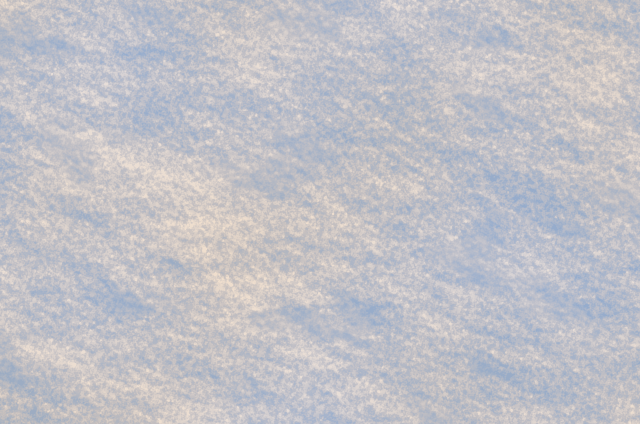
Give the GLSL for this texture, as a Shadertoy shader.

```glsl
const vec3 SHADE_COLOR = vec3(0.635, 0.692, 0.780);
const vec3 SNOW_COLOR  = vec3(0.757, 0.749, 0.769);
const vec3 LIGHT_COLOR = vec3(0.878, 0.838, 0.812);
const vec3 COOL_TINT   = vec3(-0.04, 0.0, 0.06);

const float DRIFT_ANGLE   = -0.36;  // drifts fall towards the right
const float DRIFT_STRETCH = 0.52;
const vec2  LIGHT_STEP    = vec2(0.003, 0.0075);

// Frequencies are in cells per canvas height
const float DUNE_FREQ   = 3.0;
const float PIT_FREQ    = 7.5;
const float RELIEF_FREQ = 12.0;
const float GRAIN_FREQ  = 62.0;
const float GLINT_FREQ  = 92.0;

const float BASE_TONE     = 0.505;
const float DUNE_AMOUNT   = 0.36;
const float PIT_AMOUNT    = 0.20;
const float HEIGHT_AMOUNT = 0.27;
const float RELIEF_AMOUNT = 0.85;
const float GRAIN_AMOUNT  = 0.45;
const float GLINT_AMOUNT  = 0.33;
const float GLINT_SHARE   = 0.22;

vec2 hash2(vec2 p) {
    vec3 q = fract(p.xyx * vec3(0.1031, 0.1030, 0.0973));
    q += dot(q, q.yzx + 33.33);
    return fract((q.xx + q.yz) * q.zy);
}

vec2 gradientAt(vec2 cell) {
    float angle = 6.28319 * hash2(cell).x;
    return vec2(cos(angle), sin(angle));
}

float gradientNoise(vec2 p) {
    vec2 cell = floor(p);
    vec2 f = p - cell;
    vec2 w = f * f * f * (f * (f * 6.0 - 15.0) + 10.0);
    vec2 e = vec2(1.0, 0.0);
    float low = mix(dot(gradientAt(cell), f),
                    dot(gradientAt(cell + e), f - e), w.x);
    float high = mix(dot(gradientAt(cell + e.yx), f - e.yx),
                     dot(gradientAt(cell + e.xx), f - e.xx), w.x);
    return mix(low, high, w.y);
}

float fbm(vec2 p, int octaves, float gain) {
    float sum = 0.0, amplitude = 1.0;
    for (int i = 0; i < octaves; i++) {
        sum += amplitude * gradientNoise(p);
        p = p * 1.93 + 17.3;
        amplitude *= gain;
    }
    return sum;
}

// Frame whose first axis follows the wind
vec2 windFrame(vec2 p, float stretch) {
    float c = cos(DRIFT_ANGLE), s = sin(DRIFT_ANGLE);
    return vec2((c * p.x + s * p.y) * stretch, c * p.y - s * p.x);
}

// Snow crust: long drifts that break into rounder lumps
float crustHeight(vec2 p) {
    float sum = 0.0, amplitude = 1.0, frequency = RELIEF_FREQ;
    for (int i = 0; i < 4; i++) {
        float stretch = mix(DRIFT_STRETCH, 0.9, float(i) / 3.0);
        sum += amplitude * gradientNoise(windFrame(p, stretch) * frequency + 13.7 * float(i));
        amplitude *= 0.58;
        frequency *= 1.97;
    }
    return sum;
}

// Bright crystals scattered on a jittered grid
float glints(vec2 p) {
    vec2 cell = floor(p);
    float peak = 0.0;
    for (int y = -1; y <= 1; y++) {
        for (int x = -1; x <= 1; x++) {
            vec2 c = cell + vec2(x, y);
            vec2 pick = hash2(c + 71.0);
            float radius = mix(0.32, 0.6, pick.y);
            float d = length(p - c - hash2(c + 29.0));
            float glint = 1.0 - smoothstep(0.3 * radius, radius, d);
            peak = max(peak, glint * step(pick.x, GLINT_SHARE));
        }
    }
    return peak;
}

void mainImage(out vec4 fragColor, in vec2 fragCoord) {
    vec2 uv = fragCoord / iResolution.y + 3.0;
    vec2 wind = windFrame(uv, DRIFT_STRETCH);

    // Broad undulation and sparse hollows
    float dune = fbm(wind * DUNE_FREQ, 2, 0.6);
    float pit = smoothstep(0.12, 0.45, fbm(wind * PIT_FREQ + 9.0, 3, 0.5));

    // Crust lit by a low sun
    float height = crustHeight(uv);
    float relief = height - crustHeight(uv + LIGHT_STEP);

    // Crisp crystals, fewer in the shade
    float grain = smoothstep(-0.6, 0.6, fbm(windFrame(uv, 1.0) * GRAIN_FREQ, 3, 0.92)) - 0.5;
    float glint = glints(uv * GLINT_FREQ) * smoothstep(-0.3, 0.2, relief);
    float exposure = 1.0 - 0.4 * pit;

    float tone = BASE_TONE
        + DUNE_AMOUNT * dune
        - PIT_AMOUNT * pit
        + HEIGHT_AMOUNT * height
        + RELIEF_AMOUNT * relief
        + exposure * (GRAIN_AMOUNT * grain + GLINT_AMOUNT * glint);

    // Cool shade to warm sunlight
    vec3 color = mix(SHADE_COLOR, SNOW_COLOR, clamp(tone * 2.0, -0.3, 1.0));
    color = mix(color, LIGHT_COLOR, clamp(tone * 2.0 - 1.0, 0.0, 1.35));
    color += COOL_TINT * gradientNoise(uv * 2.2 + 60.0);

    fragColor = vec4(clamp(color, 0.0, 1.0), 1.0);
}
```
